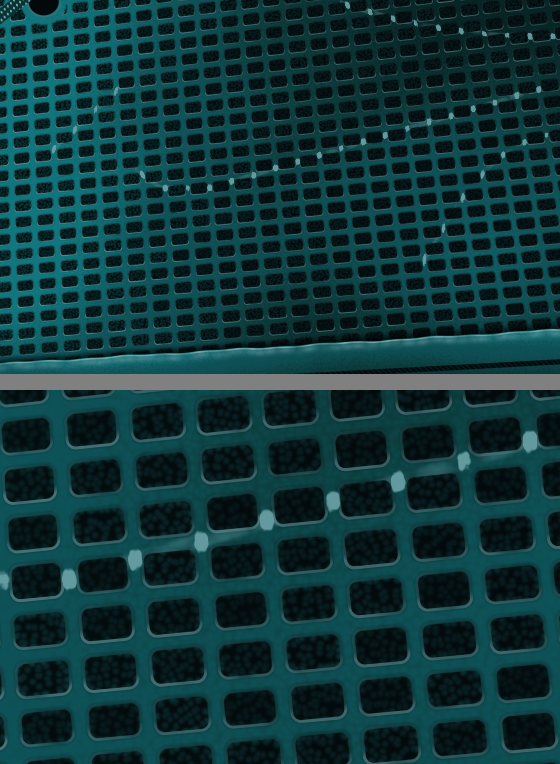
Top, the full canvas; bottom, a detail of the centre.
Reproduce this texture procedurally as a Shadertoy shader.

```glsl
// A tilted teal rubber mesh of rounded slots with worn glints, a glossy lower rim and a corner eyelet.
#define CELL vec2(0.0605, 0.0441)   // slot spacing across and down
#define SLOT vec2(0.0230, 0.0150)   // half size of a slot
#define CORNER 0.0072               // slot corner radius
#define LIP 0.0013                  // half width of the lit slot edge
#define CENTER vec2(0.770, 0.520)   // middle of one slot
#define TILT vec2(0.095, 0.100)     // lean of columns and rows
#define DARK vec3(0.02, 0.07, 0.08)
#define SHADE vec3(0.04, 0.20, 0.20)
#define TEAL vec3(0.05, 0.31, 0.33)
#define BRIGHT vec3(0.06, 0.45, 0.48)
#define DUST vec3(0.27, 0.44, 0.46)
#define GLINT vec3(0.42, 0.64, 0.66)

vec2 hash2(vec2 p) {
    vec3 a = fract(p.xyx * vec3(0.1031, 0.1030, 0.0973));
    a += dot(a, a.yzx + 33.33);
    return fract((a.xx + a.yz) * a.zy);
}

// Distance to the nearest scattered point
float cellular(vec2 p) {
    vec2 id = floor(p), f = fract(p);
    float d = 2.0;
    for (int j = -1; j <= 1; j++)
        for (int i = -1; i <= 1; i++) {
            vec2 o = vec2(i, j);
            d = min(d, length(o + hash2(id + o) - f));
        }
    return d;
}

float roundBox(vec2 p, vec2 halfSize, float r) {
    vec2 q = abs(p) - halfSize + r;
    return length(max(q, 0.0)) + min(max(q.x, q.y), 0.0) - r;
}

float segment(vec2 p, vec2 a, vec2 b) {
    vec2 v = b - a;
    return length(p - a - v * clamp(dot(p - a, v) / dot(v, v), 0.0, 1.0));
}

// Soft line along height y, limited to a span of x
float streak(vec2 p, float y, float slope, vec2 span) {
    float d = (p.y - y) / sqrt(1.0 + slope * slope);
    return exp(-d * d / 0.00012) * step(span.x, p.x) * step(p.x, span.y);
}

// Four worn creases running over the mesh
float creases(vec2 p) {
    float a = (1.445 - p.x) / 0.527, b = (1.484 - p.x) / 0.371;
    float w = streak(p, 0.902 + 0.088 * a * a, 0.33 * a, vec2(0.91, 1.49));
    w = max(w, streak(p, 0.497 + 0.3 * max(p.x - 0.56, 0.0) + 0.75 * max(0.43 - p.x, 0.0), 0.3, vec2(0.36, 1.49)));
    w = max(w, 0.8 * streak(p, 0.59 + 0.94 * (p.x - 0.133), 0.94, vec2(0.12, 0.36)));
    return max(w, 0.85 * streak(p, 0.639 - 0.381 * b * b, 2.05 * b, vec2(1.10, 1.50)));
}

// Teal ramp from shadow to light
vec3 rubber(float t) {
    vec3 low = mix(SHADE * 0.7, SHADE * 1.1, smoothstep(-0.15, 0.2, t));
    return mix(mix(low, TEAL, smoothstep(0.1, 0.5, t)), BRIGHT, smoothstep(0.5, 1.0, t));
}

void mainImage(out vec4 fragColor, in vec2 fragCoord) {
    vec2 p = fragCoord / iResolution.y;
    float px = 1.0 / iResolution.y, aa = 0.7 * px;
    float grain = cellular(p * 150.0), wear = cellular(p * 28.0);

    // Leaning grid that widens downward and to the right
    vec2 d = p - CENTER;
    vec2 s = d + TILT * vec2(d.y, -d.x);
    vec2 g = s / (CELL + vec2(-0.006 * d.y, 0.002 * d.x));
    g.x -= 0.52 * s.x * s.x;
    vec2 id = floor(g + 0.5), rnd = hash2(id + 50.0);
    vec2 q = (g - id) * CELL;

    // Broad light: strong at left, a glow at lower right, dark at upper right
    float left = smoothstep(0.85, 0.0, p.x);
    vec2 glow = p - vec2(1.3, 0.36);
    float light = 0.27 + 0.72 * left
        - 0.42 * smoothstep(0.45, 0.95, p.y) * smoothstep(0.4, 1.2, p.x)
        + 0.32 * exp(-8.0 * dot(glow, glow))
        - 0.28 * smoothstep(0.30, 0.05, p.y)
        + 0.08 * sin(p.x * 7.0 + 2.0 * sin(p.y * 5.0)) * sin(p.y * 8.0 - p.x * 3.0);

    // Mesh bars, darker where they round off into the slots
    vec2 eyelet = p - vec2(0.117, 0.995);
    float hole = roundBox(q, SLOT * (1.0 - 0.06 * left + 0.05 * (rnd - 0.5)), CORNER);
    hole = max(hole, 0.062 - length(eyelet));
    vec3 col = rubber(light + 0.14 * (0.5 - grain)) * mix(0.72, 1.04, smoothstep(0.0, 0.005, hole));

    // Speckled cloth seen through the slots, with a teal side wall
    float wall = smoothstep(-0.005, 0.0, hole);
    vec3 inside = mix(DARK, SHADE, 0.40 * left + 0.35 * wall * (0.4 + light));
    inside *= 0.55 + 0.95 * smoothstep(0.75, 0.1, grain) * (0.6 + 0.6 * rnd.x);
    col = mix(inside, col, smoothstep(-aa, aa, hole));

    // Lit lower lip and faint side edges
    float lip = 1.0 - smoothstep(LIP - aa, LIP + aa, abs(hole - 0.001));
    float facing = 0.10 + 0.75 * smoothstep(-0.002, -0.012, q.y) + 0.15 * smoothstep(0.0, -0.02, q.x);
    float broken = 0.55 + 0.5 * rnd.y - 0.45 * smoothstep(0.35, 0.9, wear);
    col = mix(col, DUST * (0.9 + 0.35 * left), clamp(lip * facing * broken * 1.25, 0.0, 1.0));

    // Crisp glints where creases cross the upright bars, thin scuffs between
    float upright = smoothstep(SLOT.x - 0.004, SLOT.x + 0.005, abs(q.x));
    float onBar = smoothstep(-aa, aa, hole);
    float crease = creases(p);
    float chip = crease * upright * (1.25 - 0.6 * wear - 0.3 * grain);
    float scuffed = 0.35 * smoothstep(0.5, 0.9, crease) * smoothstep(0.7, 0.2, wear);
    float glint = onBar * max(smoothstep(0.38, 0.62, chip), scuffed);
    col = mix(col, GLINT, 0.9 * glint);

    // Glossy rim along the bottom, with a shadow above it
    float edge = p.y - 0.029 - 0.061 * p.x - 0.0015 * sin(p.x * 23.0) - 0.001 * sin(p.x * 61.0);
    col *= mix(0.4, 1.0, smoothstep(0.0, 0.024, edge));
    float sheen = exp(-pow((edge + 0.012) / 0.010, 2.0)) * (0.55 - 0.5 * wear);
    float scuff = exp(-pow((edge + 0.003) / 0.0022, 2.0)) * (1.1 - 0.8 * wear);
    vec3 rim = rubber(0.74 + 6.0 * edge + 0.15 * sin(p.x * 5.0) + 0.15 * (0.5 - grain));
    rim = mix(rim, GLINT, clamp(sheen + scuff, 0.0, 1.0));
    col = mix(rim, col, smoothstep(-aa, aa, edge));

    // Dark twisted cord under the rim
    float cord = abs(p.y - 0.004 - 0.055 * (p.x - 0.977)) - 0.007;
    vec3 twist = DARK * (0.6 + 0.9 * smoothstep(0.2, 0.9, sin(p.x * 420.0 + p.y * 500.0)));
    col = mix(twist, col, smoothstep(-aa, aa, cord));

    // Eyelet and pale braided lace in the upper left corner
    float ring = length(eyelet * vec2(0.9, 1.0)) - 0.036;
    col = mix(col, DUST, 0.7 * exp(-pow((ring - 0.003) / 0.003, 2.0)) * step(eyelet.y, 0.0));
    col = mix(DARK * 0.5, col, smoothstep(-aa, aa, ring));
    float lace = segment(p, vec2(-0.02, 0.94), vec2(0.07, 1.01)) - 0.017;
    vec3 braid = mix(SHADE, GLINT, smoothstep(0.1, 0.9, sin(p.x * 380.0) * sin(p.y * 300.0 + p.x * 90.0)));
    col = mix(braid, col, smoothstep(-aa, aa, lace));

    fragColor = vec4(col, 1.0);
}
```
